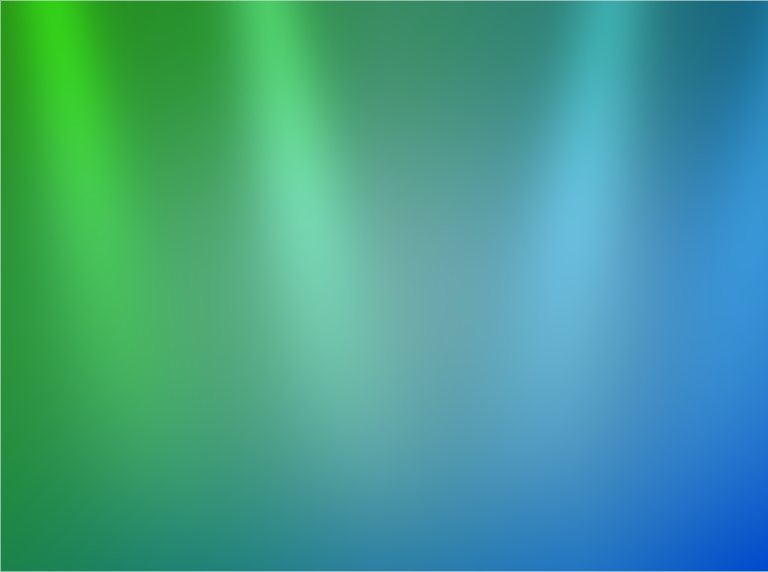
A Shadertoy shader for this background:

```glsl
// Soft spotlight beams falling over a green to blue gradient backdrop.
#define BEAM_WIDTH 0.036
#define BEAM_SPREAD 0.032
#define BEAM_STRENGTH 0.90
#define FADE_START 0.15
#define FADE_END 1.00
#define GLOW_HEIGHT 0.48
#define RIM_WIDTH 0.002

// Five evenly spaced colour stops, gently eased between neighbours.
vec3 ramp(vec3 a, vec3 b, vec3 c, vec3 d, vec3 e, float x) {
    float s = clamp(x, 0.0, 1.0) * 4.0;
    vec4 t = clamp(s - vec4(0.0, 1.0, 2.0, 3.0), 0.0, 1.0);
    t = mix(t, t * t * (3.0 - 2.0 * t), 0.4);
    return a + (b - a) * t.x + (c - b) * t.y + (d - c) * t.z + (e - d) * t.w;
}

// Dim top, bright middle and deep lower rows of the backdrop.
vec3 backdrop(vec2 uv) {
    vec3 top = ramp(vec3(0.15, 0.55, 0.08), vec3(0.15, 0.57, 0.17),
                    vec3(0.22, 0.55, 0.38), vec3(0.18, 0.50, 0.46),
                    vec3(0.08, 0.39, 0.51), uv.x);
    vec3 middle = ramp(vec3(0.16, 0.58, 0.22), vec3(0.31, 0.66, 0.45),
                       vec3(0.43, 0.67, 0.65), vec3(0.36, 0.62, 0.73),
                       vec3(0.18, 0.50, 0.80), uv.x);
    vec3 bottom = ramp(vec3(0.10, 0.51, 0.29), vec3(0.12, 0.51, 0.46),
                       vec3(0.17, 0.50, 0.64), vec3(0.13, 0.46, 0.76),
                       vec3(0.00, 0.29, 0.80), uv.x);
    float rise = sin(1.5708 * min(uv.y / GLOW_HEIGHT, 1.0));
    float dim = smoothstep(GLOW_HEIGHT, 1.03, uv.y);
    return mix(mix(bottom, middle, rise), top, dim);
}

// Coverage of a beam that leans, widens and fades on its way down.
float beam(vec2 uv, float topX, float lean) {
    float depth = 1.0 - uv.y;
    float width = BEAM_WIDTH + BEAM_SPREAD * depth;
    float offset = (uv.x - topX - lean * depth) / width;
    return exp(-0.5 * offset * offset) * (1.0 - smoothstep(FADE_START, FADE_END, depth));
}

void mainImage(out vec4 fragColor, in vec2 fragCoord) {
    vec2 uv = fragCoord / iResolution.xy;
    vec3 color = backdrop(uv);

    // Beam positions, leans and colours at the top and in the glow
    vec4 topX = vec4(0.068, 0.347, 0.795, 1.045);
    vec4 lean = vec4(0.140, 0.135, -0.115, -0.150);
    vec3 upper[4] = vec3[4](vec3(0.20, 0.84, 0.09), vec3(0.31, 0.82, 0.42),
                            vec3(0.24, 0.69, 0.69), vec3(0.14, 0.52, 0.70));
    vec3 glow[4] = vec3[4](vec3(0.30, 0.84, 0.36), vec3(0.50, 0.91, 0.76),
                           vec3(0.44, 0.80, 0.94), vec3(0.24, 0.63, 0.87));
    float glowMix = smoothstep(0.0, 0.45, 1.0 - uv.y);
    for (int i = 0; i < 4; i++) {
        vec3 light = mix(upper[i], glow[i], glowMix);
        color = mix(color, light, BEAM_STRENGTH * beam(uv, topX[i], lean[i]));
    }

    // Thin pale rim on the left, top and bottom
    float aspect = iResolution.x / iResolution.y;
    float edge = min(uv.x, min(uv.y, 1.0 - uv.y) / aspect);
    float rim = 1.0 - smoothstep(0.25 * RIM_WIDTH, RIM_WIDTH, edge);
    color = mix(color, vec3(0.85, 0.90, 0.88), 0.6 * rim);

    fragColor = vec4(color, 1.0);
}
```
